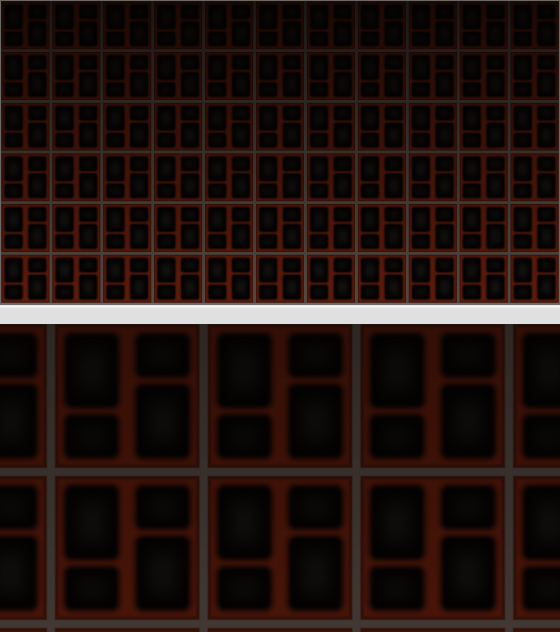
Top, the full canvas; bottom, a detail of the centre.
Write a WebGL 2 fragment shader that draws this pattern.

```glsl
#version 300 es
precision highp float;

uniform vec2 u_resolution;
out vec4 fragColor;

float roundedBox(vec2 p, vec2 halfSize, float radius) {
  vec2 q = abs(p) - halfSize + radius;
  return length(max(q, 0.0)) + min(max(q.x, q.y), 0.0) - radius;
}

// Soft glow inside a recess, fading towards its walls
float recessGlow(vec2 p, vec2 halfSize) {
  vec2 q = clamp(1.0 - abs(p) / halfSize, 0.0, 1.0);
  return smoothstep(0.0, 0.9, q.x) * smoothstep(0.0, 0.9, q.y);
}

void main() {
  vec2 uv = gl_FragCoord.xy / u_resolution;
  float aa = 11.0 / u_resolution.x;

  // Eleven columns and six rows, counted from the top left
  vec2 grid = vec2(uv.x * 11.0, (1.0 - uv.y) * 6.08);
  vec2 tile = fract(grid);
  float light = mix(0.3, 1.0, clamp(grid.y / 6.0, 0.0, 1.0));

  // The right column is the left one turned by half a turn
  vec2 p = tile.x > 0.5 ? 1.0 - tile : tile;
  vec2 tallHalf = vec2(0.17, 0.238);
  vec2 shortHalf = vec2(0.17, 0.137);
  vec2 tallPos = p - vec2(0.267, 0.333);
  vec2 shortPos = p - vec2(0.267, 0.767);
  float recess = min(roundedBox(tallPos, tallHalf, 0.045),
                     roundedBox(shortPos, shortHalf, 0.045));
  float glow = max(recessGlow(tallPos, tallHalf),
                   0.6 * recessGlow(shortPos, shortHalf));

  // Red frame, shaded beside the recesses and the joints
  vec2 toJoint = min(tile, 1.0 - tile);
  float joint = min(toJoint.x, toJoint.y);
  vec3 frame = vec3(0.37, 0.105, 0.04) * light;
  frame *= mix(0.6, 1.0, smoothstep(0.0, 0.05, recess));
  frame *= mix(0.6, 1.0, smoothstep(0.025, 0.065, joint));

  // Dark recesses with a faint grey centre
  vec3 hollow = vec3(0.012, 0.008, 0.006) + vec3(0.055, 0.056, 0.05) * glow * light;
  float edge = max(aa, 0.022);
  vec3 color = mix(hollow, frame, smoothstep(-edge, edge, recess));

  // Grey joints between tiles
  vec3 grout = vec3(0.33, 0.285, 0.26) * light;
  color = mix(grout, color, smoothstep(0.018, 0.018 + max(aa, 0.02), joint));

  // Paler outer rim and the light strip below the last row
  float rim = min(min(grid.x, 11.0 - grid.x), grid.y);
  color = mix(vec3(0.42, 0.41, 0.40), color, smoothstep(0.012, 0.012 + aa, rim));
  color = mix(color, vec3(0.42, 0.41, 0.40), smoothstep(5.99 - aa, 5.99, grid.y));
  color = mix(color, vec3(0.92, 0.94, 0.95), smoothstep(6.01, 6.01 + aa, grid.y));

  fragColor = vec4(color, 1.0);
}
```
